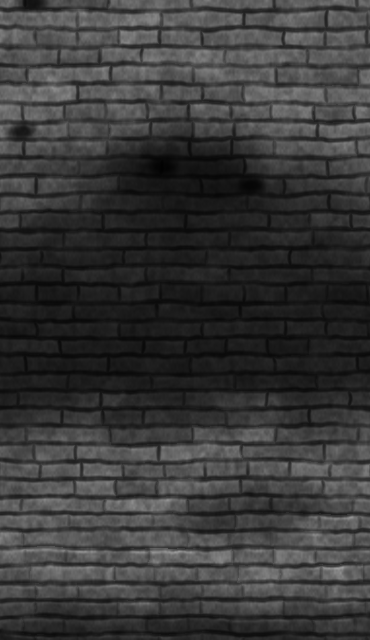
This texture is drawn by a Shadertoy shader. Its source:

```glsl
// Weathered grey brick wall in thin courses, darkened by a broad cloud of soot.
#define COURSES 35.0        // brick courses up the canvas
#define BRICKS 4.46         // long bricks across the canvas
#define BRICK_ASPECT 4.67   // long brick length over course height
#define JOINT 0.10          // half width of a joint, in courses
#define JOINT_DARK 0.58     // how strongly joints darken the wall
#define TONE_SPREAD 0.30    // tone difference between bricks
#define SPLIT_CHANCE 0.22   // share of long bricks cut into two headers
#define WALL_GREY 0.375
#define SOOT_GREY 0.112

float hash(vec2 p) {
    vec3 q = fract(vec3(p.xyx) * 0.1031);
    q += dot(q, q.yzx + 33.33);
    return fract((q.x + q.y) * q.z);
}

float noise(vec2 p) {
    vec2 i = floor(p), f = fract(p);
    f = f * f * (3.0 - 2.0 * f);
    return mix(mix(hash(i), hash(i + vec2(1, 0)), f.x),
               mix(hash(i + vec2(0, 1)), hash(i + vec2(1, 1)), f.x), f.y);
}

float fbm(vec2 p) {
    float sum = 0.0, amp = 0.5;
    for (int i = 0; i < 4; i++) {
        sum += amp * noise(p);
        p = p * 2.03 + 17.1;
        amp *= 0.5;
    }
    return sum / 0.9375;
}

// Soft elliptical stain: 1 in the middle, 0 outside
float stain(vec2 p, vec2 centre, vec2 radius) {
    return 1.0 - smoothstep(0.25, 1.15, length((p - centre) / radius));
}

// Large scale brightness of the wall
float wallLight(vec2 uv) {
    vec2 p = uv + 0.07 * (vec2(fbm(uv * 7.0), fbm(uv * 7.0 + 40.0)) - 0.5);
    float band = smoothstep(0.27, 0.41, p.y) * (1.0 - smoothstep(0.51, 0.83, p.y));
    float plume = stain(p, vec2(0.52, 0.68), vec2(0.44, 0.17));
    float light = mix(WALL_GREY, SOOT_GREY, 1.0 - (1.0 - band) * (1.0 - plume));
    light *= 1.0 - 0.22 * stain(p, vec2(0.50, 0.72), vec2(0.32, 0.09));
    light *= 1.0 - 0.35 * stain(p, vec2(0.70, 0.20), vec2(0.28, 0.06));
    light *= 1.0 - 0.30 * stain(p, vec2(0.02, 0.04), vec2(0.35, 0.07));
    return light * mix(0.42, 1.0, smoothstep(-0.01, 0.11, p.y));
}

// Small black gaps where bricks are missing
float gaps(vec2 uv) {
    vec2 spots[4] = vec2[4](vec2(0.09, 0.997), vec2(0.06, 0.795),
                            vec2(0.44, 0.74), vec2(0.68, 0.71));
    float dark = 0.0;
    for (int i = 0; i < 4; i++)
        dark = max(dark, stain(uv, spots[i], vec2(0.05, 0.017)));
    return dark;
}

void mainImage(out vec4 fragColor, in vec2 fragCoord) {
    vec2 uv = fragCoord / iResolution.xy;

    // Courses: slightly uneven in height, with wavering joints
    float s = (uv.y - 0.0104) / 0.974;
    float v = COURSES * s + 1.6 * s * (1.0 - s);
    v += 0.22 * (noise(vec2(uv.x * 9.0, v * 0.8)) - 0.5);
    v += 0.10 * (noise(vec2(uv.x * 45.0, v * 1.5)) - 0.5);
    float row = floor(v), fy = v - row;

    // Bricks: staggered stretchers, some halved, plus full header courses
    float u = uv.x * BRICKS + 0.5 * mod(row, 2.0) + 0.3 * hash(vec2(row, 3.0));
    u += 0.03 * (noise(vec2(uv.x * 20.0, v * 2.0)) - 0.5);
    float header = step(8.5, mod(row, 10.0));
    float cuts = 1.0 + max(header, step(hash(vec2(floor(u), row + 50.0)), SPLIT_CHANCE));
    float column = floor(u * cuts), fx = fract(u * cuts);
    vec2 id = vec2(column + 61.0 * cuts, row);

    // Joints: distance in course heights, worn unevenly
    float dy = min(fy, 1.0 - fy);
    float dx = min(fx, 1.0 - fx) * BRICK_ASPECT / cuts;
    float wear = smoothstep(0.15, 0.75, fbm(vec2(uv.x * 14.0, v * 0.9)));
    float bed = (1.0 - smoothstep(JOINT * 0.3, JOINT * 2.3, dy)) * mix(0.5, 1.1, wear);
    float head = (1.0 - smoothstep(JOINT * 0.2, JOINT * 1.7, dx)) * mix(0.35, 1.0, wear);
    head *= mix(0.45, 1.0, smoothstep(0.18, 0.27, uv.y));
    float joint = min(max(bed, head), 1.0);

    // Brick faces: own tone, blotches, streaks and fine grain
    float tone = 1.0 + TONE_SPREAD * (hash(id) - 0.5);
    tone *= 0.78 + 0.44 * fbm(vec2(uv.x * 22.0, v * 1.1));
    tone *= 0.86 + 0.28 * noise(vec2(uv.x * 75.0, v * 3.1));
    tone *= 0.93 + 0.14 * noise(vec2(uv.x * 190.0, v * 6.0));
    tone += 0.10 * smoothstep(0.55, 0.80, fy) * (1.0 - joint);

    // Pale crumbs of mortar along the lower courses
    float crumbs = smoothstep(0.62, 0.80, noise(vec2(uv.x * 13.0, row * 3.7)));
    crumbs *= smoothstep(0.62, 0.82, fy) * (1.0 - smoothstep(0.22, 0.32, uv.y));

    float grey = wallLight(uv) * tone * (1.0 - JOINT_DARK * joint);
    grey *= 1.0 + 0.25 * crumbs;
    grey *= 1.0 - 0.75 * gaps(uv);
    fragColor = vec4(vec3(clamp(grey, 0.0, 1.0)), 1.0);
}
```
